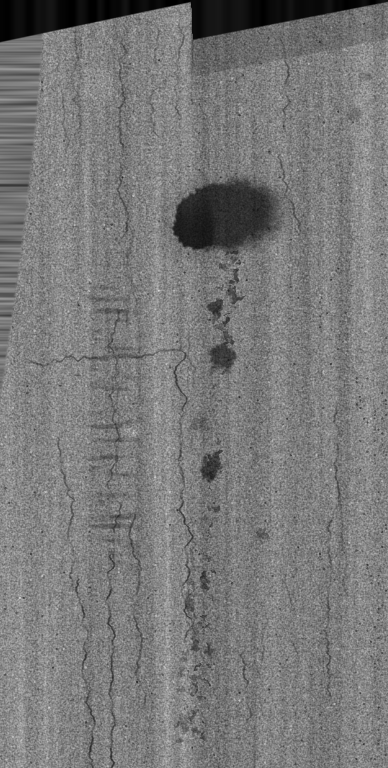
Write a Shadertoy shader that draws this texture.

```glsl
#define BASE_TONE 0.498
#define GRAIN 0.195
#define BANDING 0.09
#define SEAM_X 0.25
#define CRACK_WIDTH 0.0012
#define CRACK_DEPTH 0.55
#define STAIN_DEPTH 0.58
#define DRIP_DEPTH 0.52
#define SMUDGE_DEPTH 0.4

// x, top, bottom, lean
const vec4 CRACKS[12] = vec4[](
  vec4(.234,.03,.15,-.04), vec4(.233,.45,.84,.03), vec4(.154,.05,.33,.03),
  vec4(.152,.4,.73,-.01), vec4(.1,.75,1.02,.1), vec4(.145,.72,1.02,.01),
  vec4(.172,.66,.92,.04), vec4(.078,.57,.77,.1), vec4(.371,.05,.17,-.01),
  vec4(.318,.84,.94,.08), vec4(.436,.53,.91,-.03), vec4(.36,.2,.31,.25));

// x, y, radius, darkening (negative lightens)
const vec4 SPOTS[11] = vec4[](
  vec4(.281,.401,.01,.48), vec4(.289,.465,.019,.52), vec4(.271,.612,.0135,.5),
  vec4(.278,.597,.007,.48), vec4(.26,.551,.011,.22), vec4(.341,.698,.008,.28),
  vec4(.267,.751,.006,.4), vec4(.474,.1,.007,.2), vec4(.462,.148,.008,.18),
  vec4(.17,.557,.012,-.16), vec4(.13,.11,.025,-.08));

vec2 hash2(vec2 p) {
  vec3 a = fract(p.xyx * vec3(.1031, .1030, .0973));
  a += dot(a, a.yzx + 33.33);
  return fract((a.xx + a.yz) * a.zy);
}

float corner(vec2 cell, vec2 offset) {
  return dot(hash2(cell) * 2. - 1., offset);
}

// Gradient noise
float noise(vec2 p) {
  vec2 i = floor(p), f = p - i, e = vec2(0, 1);
  vec2 w = f * f * f * (f * (f * 6. - 15.) + 10.);
  return mix(mix(corner(i, f), corner(i + e.yx, f - e.yx), w.x),
             mix(corner(i + e, f - e), corner(i + 1., f - 1.), w.x), w.y);
}

vec2 noise2(vec2 p) { return vec2(noise(p), noise(p + 40.)); }

float bump(float x, float center, float width) {
  float t = (x - center) / width;
  return exp(-t * t);
}

float below(float a, float b, float x) { return 1. - smoothstep(a, b, x); }

float window(float x, float a, float b, float soft) {
  return smoothstep(a - soft, a + soft, x) * below(b - soft, b + soft, x);
}

// Wandering, intermittent line running along y
float crack(vec2 p, vec4 c, float seed, float px) {
  float path = c.x + c.w * (p.y - c.y)
    + .016 * noise(vec2(p.y * 24., seed + .4))
    + .009 * noise(vec2(p.y * 75., seed + 9.4))
    + .003 * noise(vec2(p.y * 210., seed + 14.4));
  float gaps = smoothstep(-.25, .15, noise(vec2(p.y * 45., seed + 20.4)));
  return below(0., CRACK_WIDTH + px, abs(p.x - path))
    * mix(.4, 1., gaps) * window(p.y, c.y, c.z, .008);
}

// Small drops scattered along the segment a-b
float drips(vec2 p, vec2 a, vec2 b, float spread, float radius, int count) {
  float mask = 0.;
  for (int i = 0; i < count; i++) {
    float n = float(i), seed = float(count);
    vec2 h = hash2(vec2(n + .5, seed)), k = hash2(vec2(seed, n + 7.5));
    vec2 center = mix(a, b, (n + h.x) / seed);
    center.x += (h.y + k.x - 1.) * spread;
    float r = radius * mix(.45, 1.2, k.y);
    mask = max(mask, below(r * .5, r * 1.3, length(p - center)) * mix(.5, 1., k.x));
  }
  return mask;
}

void mainImage(out vec4 fragColor, in vec2 fragCoord) {
  // Height is one unit, y points down
  vec2 q = vec2(fragCoord.x, iResolution.y - fragCoord.y) / iResolution.y;
  float px = 1. / iResolution.y;

  // Lengthwise bands and grain
  float tone = BASE_TONE
    + BANDING * noise(vec2(q.x * 35., q.y * 1.3 + 3.))
    + BANDING * noise(vec2(q.x * 130., q.y * 1.5 + 8.))
    + .05 * bump(q.x, .225, .024) - .045 * bump(q.x, .275, .03)
    + .03 * bump(q.x, .07, .03) + .04 * bump(q.x, .475, .025) * (1. - q.y)
    + .04 * bump(q.x, .015, .03)
    + GRAIN * (noise(q * 300.) + noise(q * 470. + 31.7)) + .08 * noise(q * 95.);

  // Pits and bright chips, one per cell
  vec2 grid = q * 210., h = hash2(floor(grid) + 5.);
  float pitChance = .01 + .09 * smoothstep(.45, .49, q.x) * smoothstep(.4, .55, q.y);
  tone += below(.15, .45, length(fract(grid) - .5))
    * (.15 * step(.988, h.y) - .2 * step(h.x, pitChance));

  // Crosswise smudges
  float smudge = smoothstep(.02, .3, noise(vec2(q.x * 14., q.y * 100.)))
    + .7 * (bump(q.y, .645, .003) + bump(q.y, .675, .004) + bump(q.y, .39, .003));
  smudge *= .65 + noise(vec2(q.x * 120., q.y * 25.));
  tone *= 1. - SMUDGE_DEPTH * min(smudge, 1.)
    * window(q.x, .12, .175, .02) * window(q.y, .36, .73, .03);

  // Cracks and faint hairlines
  float cracks = .7 * crack(q.yx, vec4(.47, .04, .235, -.06), 50., px);
  for (int i = 0; i < 12; i++) {
    float n = float(i), strength = (i == 1 || i == 4 || i == 5) ? 1. : .7;
    vec2 a = hash2(vec2(n + 2.5, 71.));
    vec4 hairline = vec4(.05 + .43 * a.x, a.y * .85, a.y * .85 + .15, .1 * a.x - .02);
    cracks = max(cracks, strength * crack(q, CRACKS[i], n * 3., px));
    cracks = max(cracks, .4 * crack(q, hairline, 80. + n * 3., px));
  }
  tone *= 1. - CRACK_DEPTH * cracks;

  // Spots and drips with ragged edges
  vec2 ragged = q + .013 * noise2(q * 75.) + .008 * noise2(q * 190.);
  for (int i = 0; i < 11; i++) {
    vec4 s = SPOTS[i];
    tone *= 1. - s.w * below(s.z * .7, s.z * 1.2, length(ragged - s.xy));
  }
  float drops = drips(ragged, vec2(.302, .325), vec2(.289, .445), .015, .0055, 24);
  drops = max(drops, .75 * drips(ragged, vec2(.286, .48), vec2(.27, .74), .016, .004, 17));
  drops = max(drops, .85 * drips(ragged, vec2(.262, .74), vec2(.246, .97), .024, .005, 46));
  tone *= 1. - DRIP_DEPTH * drops;

  // Large stain: crisp blunt left lobe, feathered right side
  vec2 e = (q - vec2(.294, .281)) / vec2(.066, .043);
  e.y += .17 * e.x * (1. - .35 * e.x);
  float power = mix(2.8, 2., smoothstep(-.5, .3, e.x));
  e = pow(abs(e), vec2(power));
  float d = pow(e.x + e.y, 1. / power) - 1. + .2 * noise(q * 45.) + .12 * noise(q * 160.);
  float feather = mix(.05, .3, smoothstep(.25, .34, q.x));
  float stain = below(-feather, feather, d);
  float lobe = window(q.x, .225, .278, .004) * smoothstep(.24, .3, q.y);
  tone *= (1. - STAIN_DEPTH * stain) * (1. - .4 * stain * lobe) * (1. - .13 * below(0., .55, d));

  // Streaked wedge on the left
  float wedge = .055 * (1. - pow(max((q.y - .05) / .47, 0.), 1.3));
  float streaks = .45 + .3 * noise(vec2(q.x * 5., q.y * 150.))
    + .2 * noise(vec2(q.x * 9., q.y * 320.))
    - .2 * (bump(q.y, .241, .0025) + bump(q.y, .315, .003));
  tone = mix(tone, streaks, below(-.003, .003, q.x - wedge));

  // Seam, shaded strip and black slanted top
  float rightSide = smoothstep(-px, px, q.x - SEAM_X);
  float top = mix(.055 - .2105 * q.x, .052 - .194 * (q.x - SEAM_X), rightSide);
  tone *= 1. - .16 * rightSide * below(-px, px, q.y - top - .048);
  tone *= 1. - .3 * bump(q.x, SEAM_X, .002) * below(.05, .2, q.y);
  float night = max(.035 + .12 * noise(vec2(q.x * 75., 2.4)), 0.);
  tone = mix(night, tone, smoothstep(-px, px, q.y - top));

  fragColor = vec4(vec3(clamp(tone, 0., 1.)), 1.);
}
```
